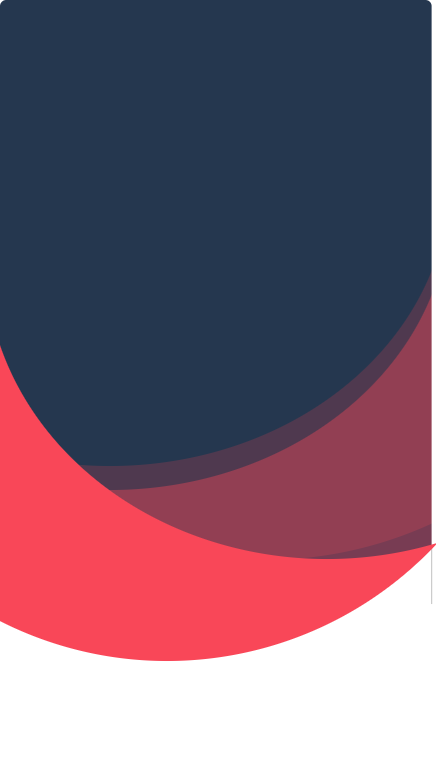
Give the GLSL for this background, as a WebGL 2 fragment shader.

```glsl
#version 300 es
precision highp float;
// Flat layered bowls: a navy card with rounded top corners, translucent
// plum and maroon curves rising to the right, and a red crescent over white.
// Each layer is a signed distance, blended in order with a one-pixel edge.

uniform vec2 u_resolution;
out vec4 outColor;

const vec3 WHITE  = vec3(1.0);
const vec3 NAVY   = vec3(0.145, 0.216, 0.310);
const vec3 PLUM   = vec3(0.310, 0.224, 0.310);
const vec3 MAROON = vec3(0.573, 0.247, 0.325);
const vec3 WINE   = vec3(0.470, 0.235, 0.325);
const vec3 RED    = vec3(0.976, 0.278, 0.345);
const vec3 GREY   = vec3(0.80);

// Approximate distance to the lower half of an ellipse, with open vertical sides
float bowl(vec2 p, vec2 center, vec2 radius) {
    vec2 q = p - center;
    q.y = min(q.y, 0.0);
    return (length(q / radius) - 1.0) * min(radius.x, radius.y);
}

// Distance to a rounded box given by its lower-left and upper-right corners
float roundedBox(vec2 p, vec2 low, vec2 high, float radius) {
    vec2 q = abs(p - 0.5 * (low + high)) - 0.5 * (high - low) + radius;
    return length(max(q, 0.0)) + min(max(q.x, q.y), 0.0) - radius;
}

// Coverage of the inside of a shape, smoothed over one pixel
float inside(float dist, float pixel) {
    return clamp(0.5 - dist / pixel, 0.0, 1.0);
}

void main() {
    // One unit is the canvas height
    float pixel = 1.0 / u_resolution.y;
    vec2 p = gl_FragCoord.xy * pixel;

    // Stacked curves on the card
    vec2 curveCenter = vec2(0.1432, 0.7674);
    vec2 curveRadius = vec2(0.4423, 0.3742);
    vec2 bandDrop = vec2(0.0, 0.03125);
    float upper = bowl(p, curveCenter, curveRadius);
    float lower = bowl(p, curveCenter - bandDrop, curveRadius);
    float deepest = bowl(p, vec2(0.3451, 0.7917), vec2(0.5208));

    vec3 card = mix(WINE, MAROON, inside(deepest, pixel));
    card = mix(card, PLUM, inside(lower, pixel));
    card = mix(card, NAVY, inside(upper, pixel));

    // Card outline, leaving a thin white strip on the right
    float cardEdge = roundedBox(p, vec2(0.0, 0.2135), vec2(0.5620, 1.0), 0.008);
    vec3 top = mix(WHITE, card, inside(cardEdge, pixel));

    // Faint hairline along the lower end of the card's right side
    float hairline = roundedBox(p, vec2(0.5612, 0.2135), vec2(0.5628, 0.300), 0.0);
    vec3 color = mix(WHITE, GREY, inside(hairline, pixel));

    // Red crescent between the outer and inner bowls
    float outer = bowl(p, vec2(0.2174, 0.6198), vec2(0.4805));
    float inner = bowl(p, vec2(0.4258, 0.6635), vec2(0.4447, 0.3914));
    color = mix(color, RED, inside(outer, pixel));
    color = mix(color, top, inside(inner, pixel));

    outColor = vec4(color, 1.0);
}
```
